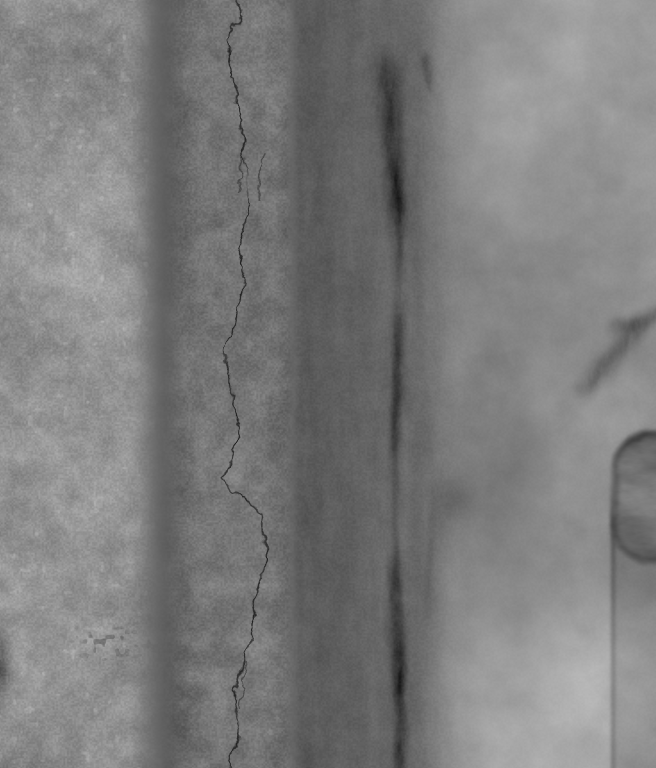
A Shadertoy shader for this texture:

```glsl
// Weathered grey concrete with a vertical groove, a thin branching crack,
// soot streaks and a recessed slot. Tone bands come from smoothsteps, stains
// from value noise, and the crack from a distance to noise-bent segments.
const int CRACK_POINTS = 23;
const vec2 CRACK[CRACK_POINTS] = vec2[](
    vec2(.310, 1.01), vec2(.315, .98), vec2(.298, .945), vec2(.300, .896),
    vec2(.314, .859), vec2(.318, .805), vec2(.322, .735), vec2(.313, .668),
    vec2(.316, .629), vec2(.292, .538), vec2(.298, .499), vec2(.310, .460),
    vec2(.307, .408), vec2(.289, .378), vec2(.297, .359), vec2(.323, .349),
    vec2(.340, .329), vec2(.348, .271), vec2(.335, .232), vec2(.328, .180),
    vec2(.306, .102), vec2(.312, .050), vec2(.292, -.01));

float hash(vec2 cell) {
    vec3 h = fract(cell.xyx * vec3(.1031, .1030, .0973));
    h += dot(h, h.yzx + 33.33);
    return fract((h.x + h.y) * h.z);
}
float noise(vec2 p) {
    vec2 i = floor(p), f = fract(p);
    f = f * f * (3. - 2. * f);
    return mix(mix(hash(i), hash(i + vec2(1, 0)), f.x),
               mix(hash(i + vec2(0, 1)), hash(i + vec2(1, 1)), f.x), f.y);
}
// Layered noise centred on zero
float fbm(vec2 p) {
    float sum = 0., amp = .5;
    for (int i = 0; i < 5; i++, amp *= .5) {
        sum += amp * (noise(p) - .5);
        p = mat2(1.6, 1.2, -1.2, 1.6) * p + 7.3;
    }
    return sum;
}
float segment(vec2 p, vec2 a, vec2 b) {
    vec2 d = b - a;
    return length(p - a - d * clamp(dot(p - a, d) / dot(d, d), 0., 1.));
}
float roundBox(vec2 p, vec2 halfSize, float radius) {
    vec2 d = abs(p) - halfSize + radius;
    return length(max(d, 0.)) + min(max(d.x, d.y), 0.) - radius;
}
float blob(vec2 p, vec2 centre, vec2 size) {
    vec2 d = (p - centre) / size;
    return exp(-dot(d, d));
}
// Soft dark mark from a to b with ragged edges and faded ends
float streak(vec2 p, vec2 a, vec2 b, float width) {
    vec2 d = b - a;
    float t = dot(p - a, d) / dot(d, d);
    float side = dot(p - a, normalize(vec2(-d.y, d.x))) + .009 * fbm(p * vec2(60, 22));
    float ends = smoothstep(-.06, .22, t) * (1. - smoothstep(.65, 1.06, t));
    return ends * exp(-side * side / (width * width)) * (.9 + .7 * fbm(p * vec2(130, 45)));
}
// Horizontal tone bands: wall, groove, ledge, shadow, right wall
float bands(vec2 p) {
    float x = p.x + .010 * fbm(p * vec2(8, 4));
    float tone = mix(.56, .375, smoothstep(.165, .218, x));
    tone = mix(tone, .455, smoothstep(.215, .270, x));
    tone = mix(tone, .41, smoothstep(.345, .380, x));
    tone = mix(tone, .355, smoothstep(.376, .394, p.x));
    tone = mix(tone, .405, smoothstep(.40, .52, x));
    tone = mix(tone, .52, smoothstep(.535, .60, x));
    return mix(tone, .585, smoothstep(.58, .76, x));
}
void mainImage(out vec4 fragColor, in vec2 fragCoord) {
    vec2 p = fragCoord / iResolution.y;
    float pixel = 1. / iResolution.y;
    float rightWall = smoothstep(.53, .64, p.x);
    float leftWall = 1. - smoothstep(.16, .22, p.x);
    float ledge = smoothstep(.20, .25, p.x) * (1. - smoothstep(.37, .385, p.x));
    float brushed = smoothstep(.375, .39, p.x) * (1. - rightWall);
    float rough = leftWall + ledge, tone = bands(p);

    // Broad light and stains
    tone += rightWall * (.07 * smoothstep(.72, 1., p.y) + .08 * (1. - smoothstep(.08, .30, p.y))
          - .06 * blob(p, vec2(.70, .36), vec2(.17, .10)) + .17 * fbm(p * 9.) + .06 * fbm(p * 34.));
    tone += leftWall * (.03 * blob(p, vec2(.08, .70), vec2(.15, .16)) - .04 * smoothstep(.75, 1., p.y));
    tone += .15 * fbm(p * 9.) * (leftWall + .5 * ledge) + .15 * fbm(p * 42.) * rough;
    tone += (.07 * fbm(p * vec2(70, 12)) + .05 * fbm(p * 50.)) * brushed;
    tone -= .08 * blob(p, vec2(.590, .35), vec2(.022, .028));
    tone -= .20 * blob(p, vec2(0., .135), vec2(.013, .045));
    tone -= .08 * blob(p, vec2(.063, .710), vec2(.008, .012));
    tone += .06 * blob(p, vec2(.305, .375), vec2(.014, .022));

    // Grain, pale flecks and pits
    tone += (noise(p * 430.) - .5) * (.075 * rough + .04 * brushed + .018 * rightWall);
    tone += .06 * smoothstep(.80, .98, noise(p * 105. + 9.)) * (leftWall + .5 * ledge);
    tone -= .16 * smoothstep(.6, .8, noise(p * 170.)) * blob(p, vec2(.135, .165), vec2(.04, .025));

    // Soot streaks, then the curved smudge
    tone -= .21 * streak(p, vec2(.502, .945), vec2(.523, .660), .014);
    tone -= .10 * streak(p, vec2(.519, .800), vec2(.520, .590), .007);
    tone -= .20 * streak(p, vec2(.521, .615), vec2(.514, .365), .007);
    tone -= .07 * streak(p, vec2(.515, .390), vec2(.517, .230), .005);
    tone -= .18 * streak(p, vec2(.514, .280), vec2(.520, .080), .010);
    tone -= .20 * streak(p, vec2(.520, .160), vec2(.523, -.09), .008);
    tone -= .11 * streak(p, vec2(.552, .935), vec2(.562, .875), .005);
    tone -= .04 * streak(p, vec2(.563, .370), vec2(.557, .170), .006);
    tone -= .16 * streak(p, vec2(.750, .480), vec2(.855, .600), .013);
    tone -= .15 * streak(p, vec2(.790, .570), vec2(.900, .605), .011);

    // Recessed panel and rounded slot
    float panelTop = 1. - smoothstep(.32, .40, p.y);
    tone -= panelTop * (.08 * smoothstep(.792, .802, p.x) + .10 * blob(p, vec2(.798, p.y), vec2(.004, 1)));
    float slot = roundBox(p - vec2(.853, .353), vec2(.056, .086), .052) + .006 * fbm(p * 35.);
    float slotTone = .41 + .13 * blob(p, vec2(.850, .350), vec2(.07, .03)) + .24 * fbm(p * vec2(22, 50));
    tone = mix(tone, slotTone, 1. - smoothstep(-.006, .006, slot));
    tone -= .10 * exp(-pow(abs(slot + .003) / .006, 2.)) * (1. + fbm(p * 25.));

    // Jagged crack of uneven strength, with hairline branches
    vec2 bent = p + vec2(fbm(p * 60.), fbm(p * 60. + 19.)) * .017;
    float trunk = 1.;
    for (int i = 0; i < CRACK_POINTS - 1; i++) trunk = min(trunk, segment(bent, CRACK[i], CRACK[i + 1]));
    float width = .0006 + .0022 * max(0., fbm(p * 38.) + .10);
    float strength = (.85 + .7 * fbm(p * 55.)) * (1. - .85 * blob(p, vec2(.32, .765), vec2(.03, .022)));
    float branch = min(segment(bent, vec2(.341, .80), vec2(.339, .74)), segment(bent, vec2(.318, .80), vec2(.307, .75)));
    branch = min(branch, segment(bent, vec2(.319, .14), vec2(.313, .08)));
    float crack = strength * (1. - smoothstep(0., width + pixel, trunk));
    float hairline = .5 * (1. - smoothstep(0., .0007 + pixel, branch));
    tone = mix(tone, .13, clamp(max(crack, hairline), 0., 1.));
    fragColor = vec4(vec3(clamp(tone, 0., 1.)), 1.);
}
```
